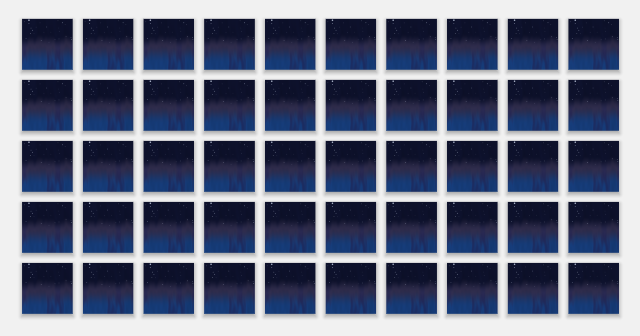
A WebGL 2 fragment shader for this pattern:

```glsl
#version 300 es
precision highp float;

uniform vec2 u_resolution;
out vec4 fragColor;

// Layout, in canvas heights
const float ASPECT = 1.92;
const vec2 GRID = vec2(10.0, 5.0);
const vec2 PITCH = vec2(0.1821, 0.1816);
const vec2 FIRST_CENTER = vec2(0.1422, 0.1420);
const float TILE_SIZE = 0.1515;

// Drop shadow
const vec2 SHADOW_OFFSET = vec2(0.0, -0.007);
const float SHADOW_BLUR = 0.0155;
const float SHADOW_STRENGTH = 0.36;

// Colours
const vec3 PAPER = vec3(0.945);
const vec3 NIGHT = vec3(0.050, 0.065, 0.165);
const vec3 DUSK = vec3(0.185, 0.175, 0.300);
const vec3 BLUE = vec3(0.085, 0.235, 0.475);
const vec3 INK = vec3(0.110, 0.120, 0.290);
const vec3 STARLIGHT = vec3(0.80, 0.84, 0.92);

// Stars, in tile widths
const int STAR_COUNT = 26;
const float STAR_RADIUS = 0.004;
const vec2 BRIGHT_STAR = vec2(0.135, 0.972);
const float BRIGHT_RADIUS = 0.012;

vec2 hash2(float n) {
    return fract(sin(vec2(n * 127.1, n * 269.5) + 1.7) * 4375.85);
}

// Offset from the center of the nearest tile
vec2 tileOffset(vec2 p) {
    vec2 q = p - FIRST_CENTER;
    vec2 cell = clamp(round(q / PITCH), vec2(0.0), GRID - 1.0);
    return q - cell * PITCH;
}

float boxDistance(vec2 p, float halfSize) {
    vec2 d = abs(p) - halfSize;
    return length(max(d, 0.0)) + min(max(d.x, d.y), 0.0);
}

// Layered sines, stretched vertically into paint streaks
float streaks(vec2 uv) {
    float sum = 0.0;
    float amplitude = 0.5;
    vec2 frequency = vec2(13.0, 3.0);
    for (int i = 0; i < 4; i++) {
        float k = float(i);
        float bend = 1.3 * sin(uv.y * frequency.y + uv.x * 5.0 + k * 2.1);
        sum += amplitude * sin(uv.x * frequency.x + bend + k * 1.9);
        frequency *= vec2(1.83, 1.6);
        amplitude *= 0.65;
    }
    return sum;
}

float disc(vec2 p, float radius, float soft) {
    return 1.0 - smoothstep(radius - soft, radius + soft, length(p));
}

// Night sky above, purple haze in the middle, blue wash below
vec3 paintSky(vec2 uv, float soft) {
    float grain = streaks(uv);
    float height = uv.y + 0.055 * grain;
    vec3 color = mix(BLUE, DUSK, smoothstep(0.13, 0.45, height));
    color = mix(color, NIGHT, smoothstep(0.43, 0.68, height));

    // Dark streaks, denser toward the lower right
    float wash = 1.0 - smoothstep(0.30, 0.60, uv.y);
    float ink = smoothstep(0.0, 0.9, grain + 0.45 * (uv.x - 0.5));
    color = mix(color, INK, 0.65 * wash * ink);
    color *= 1.0 + 0.09 * grain;

    // Faint scattered stars and one bright star
    float light = 0.0;
    for (int i = 0; i < STAR_COUNT; i++) {
        float n = float(i) + 1.0;
        vec2 place = hash2(n);
        vec2 star = vec2(place.x, mix(0.52, 0.98, place.y));
        float glow = mix(0.12, 0.65, pow(hash2(n + 50.0).x, 2.0));
        light = max(light, glow * disc(uv - star, STAR_RADIUS, soft));
    }
    light = max(light, disc(uv - BRIGHT_STAR, BRIGHT_RADIUS, soft));
    return mix(color, STARLIGHT, light);
}

void main() {
    vec2 p = gl_FragCoord.xy / u_resolution * vec2(ASPECT, 1.0);
    float pixel = 1.0 / u_resolution.y;
    float halfSize = 0.5 * TILE_SIZE;

    // Shadow on paper
    float shadowDistance = boxDistance(tileOffset(p - SHADOW_OFFSET), halfSize);
    float shadow = 1.0 - smoothstep(-SHADOW_BLUR, SHADOW_BLUR, shadowDistance);
    vec3 color = PAPER * (1.0 - SHADOW_STRENGTH * shadow);

    // Painted tile
    vec2 local = tileOffset(p);
    float edge = boxDistance(local, halfSize);
    float cover = 1.0 - smoothstep(-0.5 * pixel, 0.5 * pixel, edge);
    vec3 sky = paintSky(local / TILE_SIZE + 0.5, 0.8 * pixel / TILE_SIZE);
    fragColor = vec4(mix(color, sky, cover), 1.0);
}
```
